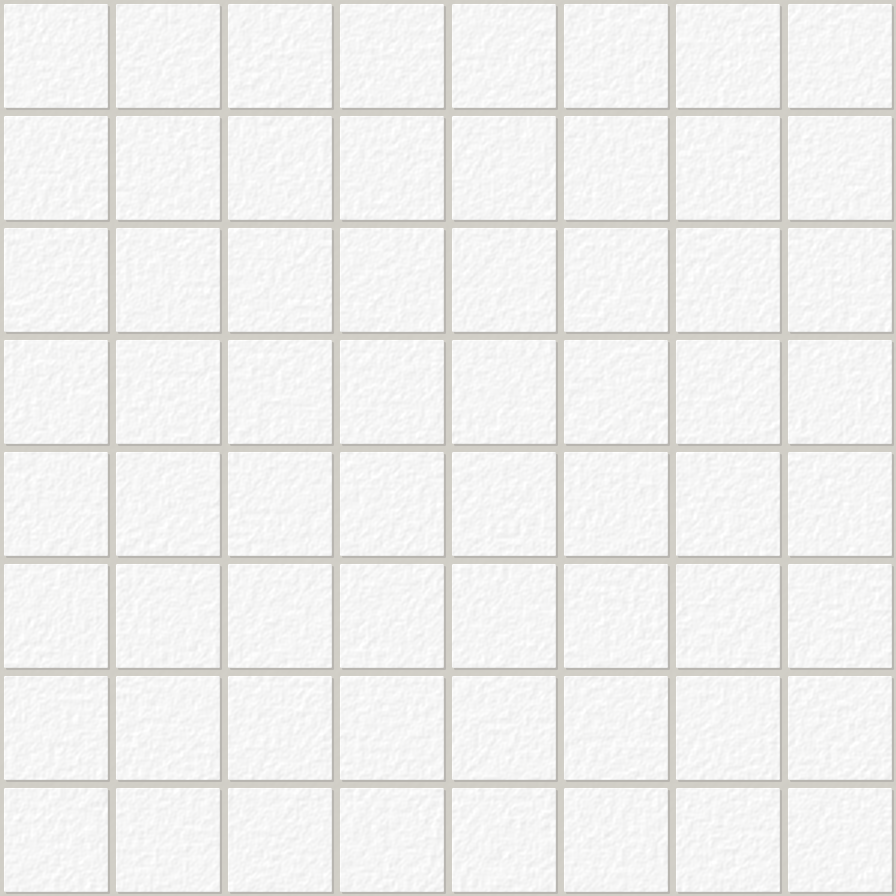
This pattern is drawn by a WebGL 2 fragment shader. Its source:

```glsl
#version 300 es
precision highp float;
// Square white ceramic tiles, 8 by 8, set in grey-beige grout.
// Each face is a rounded box with a lit bevel and a shifted box as its shadow;
// wrapping value noise, lit from the upper left, gives the fine plaster grain.

uniform vec2 u_resolution;
out vec4 fragColor;

const float TILES = 8.0;          // repeats across and down
const float FACE_HALF = 0.464;    // half face width, in cells
const float CORNER = 0.012;       // corner radius, in cells
const float SHADOW_SHIFT = 0.018; // shadow offset, in cells
const float BEVEL = 0.014;        // bevel width, in cells
const float GRAIN_CELLS = 150.0;  // coarse grain cells across the canvas
const float GRAIN_STEP = 0.0016;  // relief sampling step, in canvas units
const float GRAIN_STRENGTH = 0.12;

const vec2 TO_LIGHT = vec2(-1.0, 1.0);
const vec3 FACE_COLOR = vec3(0.962, 0.962, 0.961);
const vec3 GROUT_COLOR = vec3(0.82, 0.81, 0.78);
const vec3 SHADOW_COLOR = vec3(0.72, 0.71, 0.69);

// Integer hash of a lattice point, 0 to 1
float hash(vec2 cell, uint seed) {
  uvec2 q = uvec2(cell);
  uint h = q.x * 1597u + q.y * 51749u + seed * 7919u;
  h = (h ^ (h >> 15)) * 73939133u;
  h = (h ^ (h >> 13)) * 39916801u;
  h ^= h >> 16;
  return float(h & 65535u) / 65535.0;
}

// Value noise that wraps after a whole number of cells
float wrapNoise(vec2 uv, float period, uint seed) {
  vec2 p = uv * period;
  vec2 i = floor(p);
  vec2 f = p - i;
  f = f * f * (3.0 - 2.0 * f);
  vec2 a = mod(i, period);
  vec2 b = mod(i + 1.0, period);
  float low = mix(hash(a, seed), hash(vec2(b.x, a.y), seed), f.x);
  float high = mix(hash(vec2(a.x, b.y), seed), hash(b, seed), f.x);
  return mix(low, high, f.y);
}

// Plaster height from two octaves
float grainHeight(vec2 uv, float cells) {
  return 0.65 * wrapNoise(uv, cells, 1u) + 0.35 * wrapNoise(uv, cells * 2.0, 2u);
}

// Slope towards the light: positive is lit
float grainRelief(vec2 uv, float cells, float stepSize) {
  return grainHeight(uv, cells) - grainHeight(uv + TO_LIGHT * stepSize, cells);
}

// Signed distance to a rounded square
float roundedSquare(vec2 p, float halfSize, float radius) {
  vec2 d = abs(p) - halfSize + radius;
  return length(max(d, 0.0)) + min(max(d.x, d.y), 0.0) - radius;
}

// Smooth coverage of a shape with the given edge softness
float coverage(float dist, float softness) {
  return 1.0 - smoothstep(-softness, softness, dist);
}

// Brightness of the bevel: light at left and top, dark at right and bottom
float bevelLight(vec2 p, float halfSize, float width) {
  vec2 lit = smoothstep(halfSize - width, halfSize, p * TO_LIGHT);
  vec2 dim = smoothstep(halfSize - width, halfSize, -p * TO_LIGHT);
  return 0.035 * max(lit.x, lit.y) - 0.05 * max(dim.x, dim.y);
}

void main() {
  vec2 uv = gl_FragCoord.xy / u_resolution;
  vec2 p = fract(uv * TILES) - 0.5;
  float pixel = TILES / min(u_resolution.x, u_resolution.y);
  float relief = grainRelief(uv, GRAIN_CELLS, GRAIN_STEP);

  // Grout with the shadow cast to the lower right
  float shadowDist = roundedSquare(p + TO_LIGHT * SHADOW_SHIFT, FACE_HALF, CORNER);
  float shadow = coverage(shadowDist, max(0.006, 0.6 * pixel));
  vec3 color = mix(GROUT_COLOR + 0.02 * relief, SHADOW_COLOR, shadow);

  // Tile face with grain and bevel
  float faceDist = roundedSquare(p, FACE_HALF, CORNER);
  vec3 face = FACE_COLOR + GRAIN_STRENGTH * relief + bevelLight(p, FACE_HALF, BEVEL);
  color = mix(color, face, coverage(faceDist, 0.6 * pixel));

  fragColor = vec4(clamp(color, 0.0, 1.0), 1.0);
}
```
